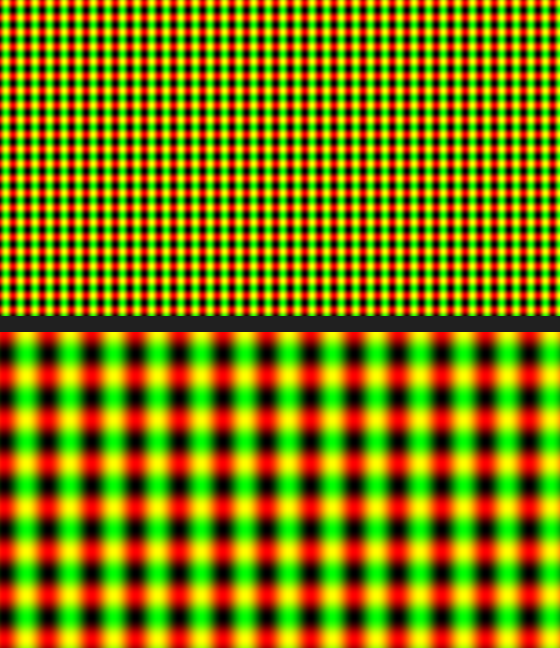
Top, the full canvas; bottom, a detail of the centre.
A Shadertoy shader for this pattern:

```glsl
// A soft plaid of glowing dots made from two crossed cosine waves:
// green swells along x and red swells along y, so their peaks meet
// in yellow and their troughs meet in black.

#define REPEATS vec2(38.4, 21.6)       // cells across and down the canvas
#define PEAK_OFFSET vec2(0.4, 0.4)     // first crest, as a fraction of a cell
#define SWING 0.508                    // wave height about mid brightness
#define COLUMN_COLOUR vec3(0.0, 1.0, 0.0)
#define ROW_COLOUR vec3(1.0, 0.0, 0.0)

const float PI = 3.14159265;

// Cosine wave with one crest per cell, averaged over the width of a pixel.
vec2 crestWave(vec2 cell, vec2 pixelWidth)
{
    vec2 halfAngle = PI * pixelWidth;
    vec2 pixelAverage = sin(halfAngle) / halfAngle;
    return 0.5 + SWING * pixelAverage * cos(2.0 * PI * (cell - PEAK_OFFSET));
}

void mainImage(out vec4 fragColor, in vec2 fragCoord)
{
    // Cell coordinates, as fractions of the canvas on each axis
    vec2 pixelWidth = REPEATS / iResolution.xy;
    vec2 cell = fragCoord * pixelWidth;

    // Columns and rows add as light
    vec2 wave = crestWave(cell, pixelWidth);
    vec3 colour = COLUMN_COLOUR * wave.x + ROW_COLOUR * wave.y;

    fragColor = vec4(clamp(colour, 0.0, 1.0), 1.0);
}
```
